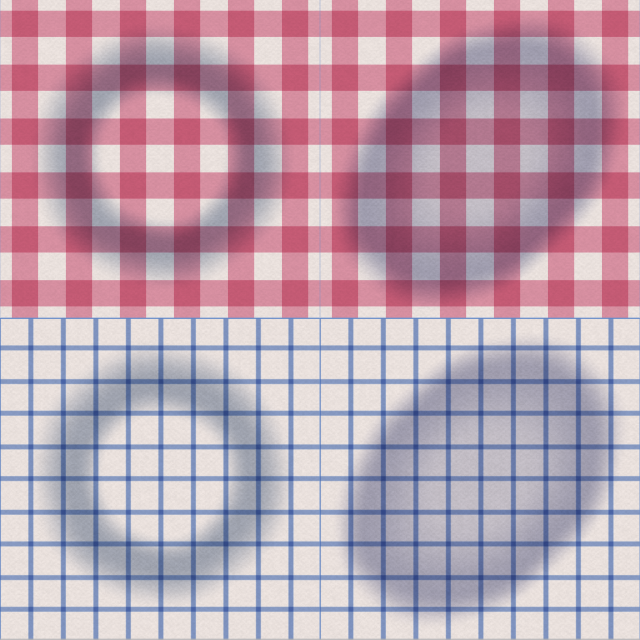
This pattern is drawn by a WebGL 2 fragment shader. Its source:

```glsl
#version 300 es
precision highp float;
// Four cloth swatches: red gingham above, blue windowpane check below.
// Bands multiply over a pale woven ground, then a soft round stain (left)
// or a slanted oval stain (right) darkens each swatch; thin seams divide them.
uniform vec2 u_resolution;
out vec4 fragColor;

const vec3 CLOTH = vec3(0.915, 0.88, 0.865);
const vec3 RED_DYE = vec3(0.915, 0.635, 0.725);
const vec3 BLUE_DYE = vec3(0.54, 0.65, 0.86);
const vec3 STAIN_GREY = vec3(0.68, 0.725, 0.79);
const vec3 STAIN_VIOLET = vec3(0.68, 0.695, 0.785);
const vec3 SEAM_BLUE = vec3(0.40, 0.55, 0.80);
const float SEAM_Y = 0.5026;

float hash(vec2 p) {
  return fract(sin(dot(p, vec2(127.1, 311.7))) * 43758.5453);
}

float valueNoise(vec2 p) {
  vec2 cell = floor(p);
  vec2 f = fract(p);
  f = f * f * (3.0 - 2.0 * f);
  float low = mix(hash(cell), hash(cell + vec2(1.0, 0.0)), f.x);
  float high = mix(hash(cell + vec2(0.0, 1.0)), hash(cell + 1.0), f.x);
  return mix(low, high, f.y);
}

// Coverage of a band of the given half width around zero.
float band(float d, float halfWidth, float blur) {
  return 1.0 - smoothstep(halfWidth - blur, halfWidth + blur, abs(d));
}

// Signed distance to the nearest of evenly spaced centre lines.
float repeatDistance(float x, float first, float period) {
  return (fract((x - first) / period + 0.5) - 0.5) * period;
}

vec3 gingham(vec2 p, float blur) {
  float across = band(repeatDistance(p.x, 0.0781, 0.1688), 0.0412, blur);
  float down = band(repeatDistance(p.y, 0.0742, 0.1685), 0.0408, blur);
  return pow(RED_DYE, vec3(across + down));
}

vec3 windowpane(vec2 p, float blur) {
  float period = 0.1021;
  float row = floor((p.y - 0.0924) / period + 0.5);
  float shift = 0.0031 * mod(row, 2.0); // every other line sits lower
  float across = band(repeatDistance(p.x, 0.0964, 0.1016), 0.0075, blur);
  float down = band(repeatDistance(p.y - shift, 0.0924, period), 0.0075, blur);
  return pow(BLUE_DYE, vec3(across + 0.9 * down));
}

// Soft elliptical ring; hole and rim hold the start and end of each fade.
float ringStain(vec2 p, vec2 centre, float angle, vec2 radii,
                vec2 hole, vec2 rim, float fill) {
  float c = cos(angle);
  float s = sin(angle);
  vec2 d = p - centre;
  vec2 q = vec2(c * d.x + s * d.y, c * d.y - s * d.x) / radii;
  float r = length(q) + 0.05 * (valueNoise(p * 7.0) - 0.5);
  float inside = mix(fill, 1.0, smoothstep(hole.x, hole.y, r));
  return inside * (1.0 - smoothstep(rim.x, rim.y, r));
}

// Fine over-and-under threads with uneven fibres.
float weave(vec2 uv) {
  vec2 thread = uv * 256.0;
  float ribs = sin(thread.x * 3.14159) * sin(thread.y * 3.14159);
  float fibre = valueNoise(uv * vec2(230.0, 380.0)) - 0.5;
  float grain = hash(floor(uv * 512.0)) - 0.5;
  return 0.012 * ribs + 0.03 * fibre + 0.02 * grain;
}

void main() {
  vec2 uv = gl_FragCoord.xy / u_resolution;
  float pixel = 1.0 / min(u_resolution.x, u_resolution.y);
  bool upper = uv.y > SEAM_Y;
  bool right = uv.x > 0.5;

  // Swatch coordinates run right and down from its upper left corner.
  vec2 p = vec2(fract(uv.x * 2.0), 2.0 * ((upper ? 1.0 : SEAM_Y) - uv.y));
  vec3 dye = upper ? gingham(p, pixel) : windowpane(p, 0.0012 + pixel);
  vec3 color = CLOTH * dye;

  // Stains
  float ring = ringStain(p, vec2(0.506, 0.488), 0.0, vec2(0.36),
                         vec2(0.50, 0.76), vec2(0.80, 1.18), 0.0);
  float oval = ringStain(p, vec2(0.498, 0.505), -0.785, vec2(0.50, 0.352),
                         vec2(0.30, 0.84), vec2(0.82, 1.08), 0.48);
  vec3 tint = right ? STAIN_VIOLET : STAIN_GREY;
  float amount = right ? oval : ring;
  color *= pow(tint, vec3(amount));
  color *= 1.0 + weave(uv) * (1.0 + 0.5 * amount);

  // Seams between the swatches and along the outer edge
  float seamX = band(repeatDistance(uv.x, 0.0, 0.5), 0.0008, 0.5 * pixel);
  float seamY = band(uv.y - SEAM_Y, 0.0012, 0.5 * pixel);
  float hem = band(uv.y, 0.0022, 0.5 * pixel);
  color = mix(color, SEAM_BLUE, max(seamX * (upper ? 0.35 : 0.8), 0.8 * seamY));
  color = mix(color, vec3(0.70, 0.70, 0.71), 0.8 * hem);
  fragColor = vec4(color, 1.0);
}
```
